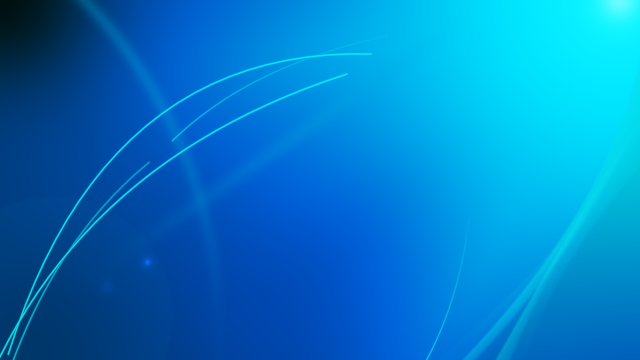
Reproduce this background procedurally as a Shadertoy shader.

```glsl
// Blue abstract backdrop: light from the upper right, soft beams, ribbons and fine arcs.

// Lengths are in canvas heights, origin at the lower left.
const vec2  LIGHT_POS    = vec2(1.72, 1.0);
const float LIGHT_REACH  = 0.93;
const float SHADE_FLOOR  = 0.225;
const vec3  LINE_COLOR   = vec3(0.04, 0.92, 0.97);
const vec3  RIBBON_COLOR = vec3(0.02, 0.87, 0.93);
const vec3  HAZE_COLOR   = vec3(0.0, 0.66, 0.87);
const vec3  DISC_COLOR   = vec3(0.0, 0.34, 0.62);
const vec3  SPARK_COLOR  = vec3(0.05, 0.42, 1.0);
const vec2  ARC_CENTER   = vec2(-0.727, 0.074);
const float ARC_RADIUS   = 1.335;
const vec2  DISC_CENTER  = vec2(0.15, 0.125);
const float DISC_RADIUS  = 0.33;
const float LINE_WIDTH   = 0.0023;
const int   CURVE_STEPS  = 24;

float bell(float x, float width) {
    x /= width;
    return exp(-x * x);
}

// Maps one brightness value to navy, blue, azure and cyan.
vec3 bluePalette(float g) {
    return vec3(0.0, g, smoothstep(-0.02, 0.41, g) * (0.68 + 0.35 * g));
}

// Radial light with a dark gap between two beams.
vec3 background(vec2 p) {
    vec2 toLight = LIGHT_POS - p;
    float d = length(toLight);
    float angle = atan(toLight.y, toLight.x);
    float far = smoothstep(0.45, 1.0, d);
    float g = SHADE_FLOOR + 0.71 * exp(-pow(d / LIGHT_REACH, 2.4));
    g -= 0.08 * far * bell(angle - 0.72, 0.2) * smoothstep(1.5, 0.9, d);
    g += 0.06 * far * bell(angle - 1.09, 0.13);
    g += 0.10 * far * bell(angle - 0.18, 0.17) * smoothstep(1.6, 1.0, d);
    g += 0.03 * bell(length(p - vec2(0.25, 0.55)), 0.3);
    g -= 0.04 * smoothstep(1.4, 1.75, p.x) * smoothstep(0.6, 0.0, p.y);
    g -= 0.03 * bell(length(p - vec2(0.1, 0.0)), 0.3);
    g *= 1.0 - 0.75 * bell(length(p - vec2(0.0, 1.02)), 0.23);
    vec3 color = bluePalette(g);
    color.b += 0.08 * bell(length(p - vec2(0.75, 0.12)), 0.4);
    color.r += 0.35 * bell(d, 0.05) + 0.07 * bell(d, 0.17);
    color.g += 0.05 * bell(d, 0.1);
    return color;
}

// Nearest distance to a quadratic curve (x) and the place along it (y).
vec2 curveDistance(vec2 p, vec2 a, vec2 b, vec2 c) {
    vec2 best = vec2(1e3, 0.0);
    vec2 start = a;
    for (int i = 1; i <= CURVE_STEPS; i++) {
        float t = float(i) / float(CURVE_STEPS);
        vec2 end = mix(mix(a, b, t), mix(b, c, t), t);
        vec2 seg = end - start;
        float h = clamp(dot(p - start, seg) / dot(seg, seg), 0.0, 1.0);
        float d = length(p - start - h * seg);
        if (d < best.x) best = vec2(d, t + (h - 1.0) / float(CURVE_STEPS));
        start = end;
    }
    return best;
}

// Coverage of a fine line that fades toward its far end.
float fineLine(vec2 p, vec2 a, vec2 b, vec2 c, float width, float fade) {
    float pixel = 1.0 / iResolution.y;
    vec2 hit = curveDistance(p, a, b, c);
    float core = smoothstep(0.5 * width + pixel, 0.5 * width - pixel * 0.5, hit.x);
    return (core + 0.08 * bell(hit.x, 0.006)) * (1.0 - fade * hit.y);
}

float edgeX(vec3 k, float y) {
    return k.x + y * (k.y + y * k.z);
}

// Band between two x(y) parabolas, brightest on its left edge.
float ribbon(vec2 p, vec3 leftEdge, vec3 rightEdge, float soft) {
    float l = edgeX(leftEdge, p.y), r = edgeX(rightEdge, p.y);
    float across = clamp((p.x - l) / max(r - l, 0.001), 0.0, 1.0);
    float cover = smoothstep(-soft, soft, p.x - l) * smoothstep(-soft, soft, r - p.x);
    return cover * mix(1.0, 0.5, across);
}

void mainImage(out vec4 fragColor, in vec2 fragCoord) {
    vec2 p = fragCoord / iResolution.y;
    vec3 color = background(p);

    // Lens disc, wide arc and slanted streak
    float disc = length(p - DISC_CENTER) - DISC_RADIUS;
    color = mix(color, DISC_COLOR, 0.18 * smoothstep(0.006, -0.006, disc) * (0.4 + 0.6 * bell(disc, 0.2)));
    float arc = bell(length(p - ARC_CENTER) - ARC_RADIUS, 0.02);
    color = mix(color, HAZE_COLOR, arc * mix(0.03, 0.32, smoothstep(0.05, 0.75, p.y)));
    float streak = bell(dot(p - vec2(0.887, 0.667), vec2(-0.566, 0.824)), 0.024);
    color = mix(color, HAZE_COLOR, 0.28 * streak * smoothstep(0.2, 0.9, p.x) * smoothstep(1.3, 0.95, p.x));

    // Ribbons, with a teal tint to their right
    vec3 e1 = vec3(1.285, 0.959, -0.438), e2 = vec3(1.32, 0.95, -0.42);
    vec3 e3 = vec3(1.377, 0.57, 0.03), e4 = vec3(1.417, 0.427, 0.25);
    vec3 e5 = vec3(1.458, 0.317, 0.52), e0 = vec3(1.215, 1.2, -0.5);
    float behind = smoothstep(-0.02, 0.1, p.x - edgeX(e1, p.y));
    color *= 1.0 - behind * vec3(0.0, 0.05, 0.11);
    float rise = smoothstep(-0.1, 0.4, p.y);
    color = mix(color, RIBBON_COLOR, 0.2 * rise * ribbon(p, e0, e1, 0.008));
    color = mix(color, RIBBON_COLOR, 0.28 * rise * ribbon(p, e4, e5, 0.005));
    color = mix(color, RIBBON_COLOR, 0.65 * mix(0.6, 1.0, rise) * ribbon(p, e1, e2, 0.007));
    color = mix(color, RIBBON_COLOR, 0.6 * mix(0.6, 1.0, rise) * ribbon(p, e3, e4, 0.005));

    // Fine arcs
    float lines = fineLine(p, vec2(0.023, 0.016), vec2(0.289, 0.870), vec2(1.03, 0.850), LINE_WIDTH * 1.4, 0.0);
    lines = max(lines, fineLine(p, vec2(0.0, 0.009), vec2(0.282, 0.575), vec2(0.963, 0.794), LINE_WIDTH * 1.5, 0.0));
    lines = max(lines, 0.75 * fineLine(p, vec2(0.479, 0.609), vec2(0.694, 0.819), vec2(1.076, 0.9), LINE_WIDTH, 0.8));
    lines = max(lines, 0.75 * fineLine(p, vec2(0.037, 0.0), vec2(0.168, 0.347), vec2(0.414, 0.549), LINE_WIDTH * 1.4, 0.3));
    lines = max(lines, 0.75 * fineLine(p, vec2(1.185, 0.0), vec2(1.278, 0.174), vec2(1.303, 0.394), LINE_WIDTH, 0.9));
    color = mix(color, LINE_COLOR, 0.85 * lines);

    // Small blue sparks
    float spark = length(p - vec2(0.41, 0.271));
    float glow = 0.7 * bell(spark, 0.007) + 0.3 * bell(spark, 0.02);
    glow += 0.18 * bell(length(p - vec2(0.297, 0.204)), 0.018);
    color = mix(color, SPARK_COLOR, min(glow, 1.0));

    fragColor = vec4(clamp(color, 0.0, 1.0), 1.0);
}
```
